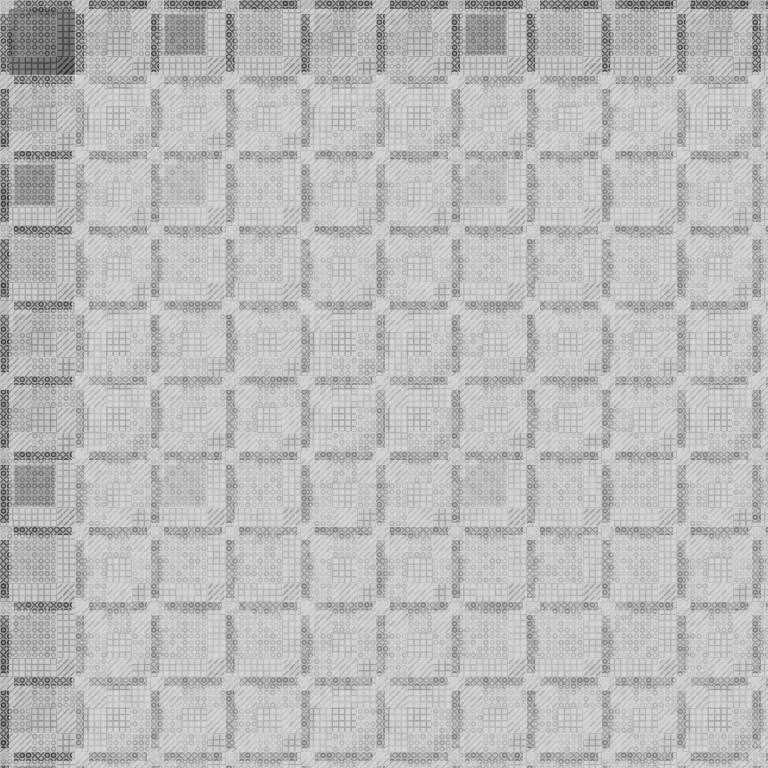
A Shadertoy shader for this pattern:

```glsl
#define PERIOD 0.0979   // cell size in canvas units
#define ORIGIN 0.0004   // start of the first cell from the top left
#define TILES 12.0      // small glyphs along one cell
#define STROKE 0.12     // half stroke width in tile units
#define BAND 0.115      // band width in cell units
#define PAPER 0.835
#define INK 0.10
#define BAND_INK 0.22

float hash(vec2 p) {
    vec3 q = fract(p.xyx * vec3(0.1031, 0.1030, 0.0973));
    q += dot(q, q.yzx + 33.33);
    return fract((q.x + q.y) * q.z);
}

// Hash that is mirrored across the main diagonal
float mirrorHash(vec2 p) {
    return hash(vec2(min(p.x, p.y), max(p.x, p.y)) + 7.0);
}

float span(float x, float lo, float hi, float aa) {
    return smoothstep(lo - aa, lo + aa, x) * (1.0 - smoothstep(hi - aa, hi + aa, x));
}

float span2(vec2 p, float lo, float hi, float aa) {
    return span(p.x, lo, hi, aa) * span(p.y, lo, hi, aa);
}

float stroke(float d, float aa) {
    return 1.0 - smoothstep(STROKE - aa, STROKE + aa, d);
}

float ringGlyph(vec2 q) { return abs(length(q) - 0.32); }
float slashGlyph(vec2 q) { return abs(q.x + q.y) * 0.707; }
float gridGlyph(vec2 q) { return 0.5 - max(abs(q.x), abs(q.y)); }
float crossGlyph(vec2 q) { return min(abs(q.x + q.y), abs(q.x - q.y)) * 0.707; }

// Three zones along an axis: edge, core and corner
float zoneOf(float t) { return step(4.5, t) + step(8.5, t); }

float isOpen(float id) {
    return (mod(id, 4.0) == 1.0 || id == 4.0) ? 1.0 : 0.0;
}

void mainImage(out vec4 fragColor, in vec2 fragCoord) {
    vec2 p = fragCoord / iResolution.xy;
    p.y = 1.0 - p.y;
    vec2 u = (p - ORIGIN) / PERIOD;
    vec2 id = max(floor(u), 0.0);
    vec2 f = u - id;
    float aa = 0.6 / (iResolution.y * PERIOD);
    float tileAa = aa * TILES;

    // Fine glyph field
    vec2 tile = floor(f * TILES);
    vec2 q = fract(f * TILES) - 0.5;
    vec2 zone = vec2(zoneOf(tile.x), zoneOf(tile.y));
    float grain = mirrorHash(tile + 13.0 * mod(id, 4.0));
    float kind = mirrorHash(zone * 5.0 + 17.0 * vec2(isOpen(id.x), isOpen(id.y)));
    float d = mix(kind < 0.5 ? ringGlyph(q) : slashGlyph(q), gridGlyph(q), step(0.82, kind));
    float tone = PAPER - 0.03 * grain;
    float ink = INK * (0.65 + 0.6 * grain);

    // Core grids and the small corner block
    float core = span2(f, 0.4, 0.73, aa);
    float corner = span2(f, 0.77, 0.98, aa);
    float open = isOpen(id.x) * isOpen(id.y);
    d = mix(d, gridGlyph(q), step(0.5, core) * max(isOpen(id.x), isOpen(id.y)));
    ink += core * (0.02 + 0.05 * open) + corner * 0.05;
    tone -= corner * 0.025;

    // Bands, broken at the crossings
    vec2 across = vec2(span(f.x, 0.0, BAND, aa), span(f.y, 0.0, BAND, aa));
    vec2 along = vec2(span(f.x, 0.18, 0.95, aa), span(f.y, 0.18, 0.95, aa));
    float band = max(across.x * along.y, across.y * along.x);
    vec2 side = vec2(span(f.x, BAND, BAND + 0.065, aa), span(f.y, BAND, BAND + 0.065, aa));
    float sideBand = max(side.x * span(f.y, 0.38, 0.72, aa), side.y * span(f.x, 0.38, 0.72, aa));
    float crossing = across.x * across.y;
    d = mix(d, grain < 0.6 ? crossGlyph(q) : ringGlyph(q), step(0.5, band));
    tone -= band * (0.05 + 0.06 * grain) + sideBand * 0.035;
    ink = mix(ink, BAND_INK * (0.6 + 0.4 * grain), band) + sideBand * 0.06;
    ink *= 1.0 - 0.6 * crossing;

    // Darker first row and column
    float first = 1.0 - step(0.5, min(id.x, id.y));
    float far = max(id.x, id.y);
    float fourth = mod(far, 4.0) == 2.0 ? 1.0 : 0.0;
    float patch4 = span2(f, 0.19, 0.72, aa);
    float outer = max(across.x * (1.0 - step(0.5, id.x)), across.y * (1.0 - step(0.5, id.y)));
    tone -= first * (0.025 + 0.035 * patch4 + 0.05 * band + 0.12 * fourth * patch4);
    tone -= outer * 0.07 * mirrorHash(floor(tile / 3.0) + id);
    ink += first * (0.05 + 0.08 * band);

    // Faint patches where two fourth cells meet
    float meet = (mod(id.x, 4.0) == 2.0 && mod(id.y, 4.0) == 2.0) ? 1.0 : 0.0;
    tone -= 0.045 * meet * patch4;

    // Dark starting block
    float start = 1.0 - step(0.5, far);
    float block = start * span2(f, BAND, 0.99, aa);
    float ramp = 0.5 * (f.x + f.y);
    tone -= block * (0.2 + 0.16 * ramp - 0.08 * span2(f, 0.2, 0.76, aa));
    ink += block * 0.04;

    float shade = tone - ink * stroke(d, tileAa);
    fragColor = vec4(vec3(clamp(shade, 0.0, 1.0)), 1.0);
}
```
